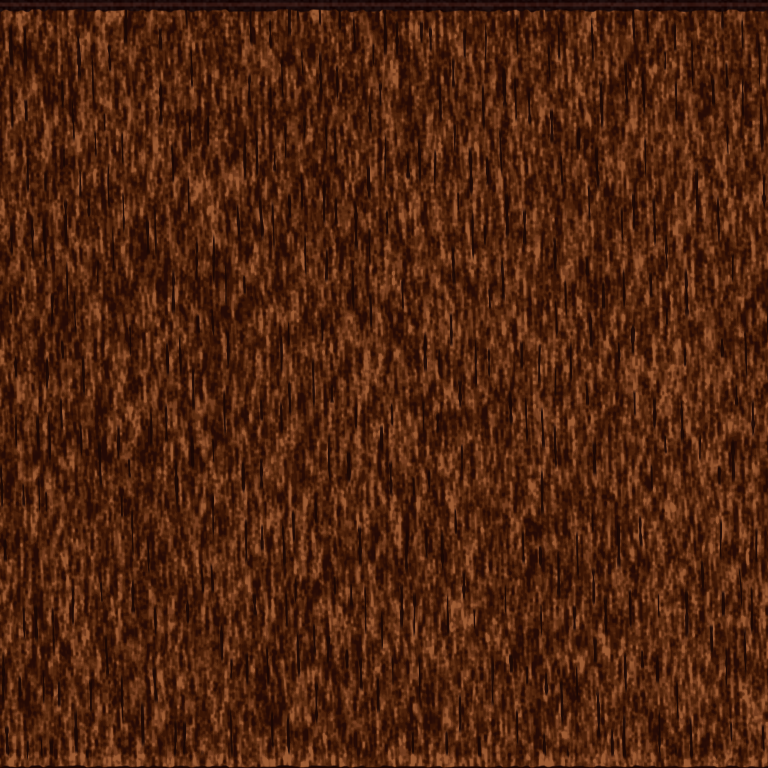
Write a WebGL 1 fragment shader that draws this texture.

```glsl
precision highp float;
uniform vec2 u_resolution;

#define LEAN 0.022
#define FIBRE_CELLS vec2(205.0, 42.0)
#define FINE_CELLS vec2(300.0, 88.0)
#define GRIT_CELLS vec2(270.0, 230.0)
#define BROAD_CELLS vec2(13.0, 5.0)
#define CONTRAST 5.1
#define TONE_SHIFT -0.012
#define PORE_CELLS vec2(47.0, 12.0)
#define PORE_CHANCE 0.62
#define PORE_WIDTH 0.0018
#define STRIP_START 0.986
#define FRINGE_HEIGHT 0.015

float hash(vec2 p) {
  vec3 q = fract(vec3(p.xyx) * 0.1031);
  q += dot(q, q.yzx + 33.33);
  return fract((q.x + q.y) * q.z);
}

// One strand of smooth noise, slid along its length by a random amount
float strand(float column, float y, float seed) {
  y += hash(vec2(column, seed)) * 37.0;
  float row = floor(y);
  vec2 key = vec2(column + seed * 17.0, row);
  return mix(hash(key), hash(key + vec2(0.0, 1.0)), smoothstep(0.1, 0.9, y - row));
}

// Centred noise whose neighbouring columns share no rows
float strandNoise(vec2 p, float seed) {
  float column = floor(p.x);
  float blend = smoothstep(0.1, 0.9, p.x - column);
  return mix(strand(column, p.y, seed), strand(column + 1.0, p.y, seed), blend) - 0.5;
}

// Tone from 0 to 1 to wood colour, stops placed by share of area
vec3 woodColour(float tone) {
  vec3 c = vec3(0.14, 0.038, 0.018);
  c = mix(c, vec3(0.23, 0.085, 0.02), smoothstep(0.0, 0.19, tone));
  c = mix(c, vec3(0.30, 0.13, 0.04), smoothstep(0.21, 0.43, tone));
  c = mix(c, vec3(0.37, 0.18, 0.07), smoothstep(0.45, 0.69, tone));
  c = mix(c, vec3(0.46, 0.24, 0.12), smoothstep(0.70, 0.87, tone));
  return mix(c, vec3(0.62, 0.36, 0.20), smoothstep(0.87, 0.99, tone));
}

// Coverage of the thin dark pores, one at most per cell
float pores(vec2 p, float pixel) {
  float column = floor(p.x * PORE_CELLS.x);
  float y = p.y * PORE_CELLS.y + hash(vec2(column, 71.0)) * 9.0;
  vec2 cell = vec2(column, floor(y));
  float present = step(hash(cell + 3.7), PORE_CHANCE);
  float centre = mix(0.18, 0.82, hash(cell + 11.3));
  float halfLength = mix(0.16, 0.44, hash(cell + 23.9));
  float along = (fract(y) - 0.5) / halfLength;
  float across = abs(fract(p.x * PORE_CELLS.x) - centre) / PORE_CELLS.x;
  float halfWidth = PORE_WIDTH * mix(0.55, 1.15, hash(cell + 41.1));
  halfWidth *= 0.8 + 0.7 * strandNoise(vec2(column, y * 9.0), 8.0);
  float edge = max(pixel, 0.0014);
  float cover = 1.0 - smoothstep(-0.4 * edge, 0.7 * edge, across - halfWidth);
  return present * cover * (1.0 - smoothstep(0.65, 1.0, abs(along)));
}

void main() {
  vec2 uv = gl_FragCoord.xy / u_resolution;
  float pixel = 1.0 / min(u_resolution.x, u_resolution.y);

  // Slightly leaning, gently wandering grain direction
  vec2 p = uv + 1.0;
  p.x += LEAN * uv.y + 0.002 * strandNoise(uv * vec2(30.0, 22.0), 5.0);

  // Layered fibres, turned into an even spread of tones
  float fibre = strandNoise(p * FIBRE_CELLS, 1.0);
  float fine = strandNoise(p * FINE_CELLS, 2.0);
  float grit = strandNoise(p * GRIT_CELLS, 3.0);
  float broad = strandNoise(p * BROAD_CELLS, 4.0);
  float grain = fibre + 0.75 * fine + 0.55 * grit + 0.14 * broad;
  grain += TONE_SHIFT + 0.09 * (uv.x - 0.5);

  // Pale frayed fringe along the bottom
  float fray = strandNoise(vec2(uv.x * 140.0, 0.0), 6.0);
  float fringeTop = FRINGE_HEIGHT * (1.0 + 0.7 * fray);
  float fringe = 1.0 - smoothstep(fringeTop - 0.003, fringeTop + 0.004, uv.y);
  grain += 0.3 * fringe;

  vec3 colour = woodColour(1.0 / (1.0 + exp(-CONTRAST * grain)));
  vec3 poreColour = vec3(0.095, 0.025, 0.015);
  colour = mix(colour, poreColour, 0.92 * pores(p, pixel) * (1.0 - fringe));

  // Dark line under the fringe
  float gap = 0.002 + 0.003 * fray;
  colour = mix(colour, poreColour, 1.0 - smoothstep(gap - pixel, gap + pixel, uv.y));

  // Dark strip across the top, with shadowed borders
  float stripEdge = STRIP_START + 0.004 * fray;
  float strip = smoothstep(stripEdge - pixel, stripEdge + pixel, uv.y);
  float sheen = 1.0 - smoothstep(0.001, 0.004, abs(uv.y - 0.994));
  vec3 stripColour = mix(vec3(0.10, 0.035, 0.03), vec3(0.21, 0.095, 0.075), sheen);
  colour = mix(colour, stripColour + 0.06 * grit, strip);

  gl_FragColor = vec4(colour, 1.0);
}
```
